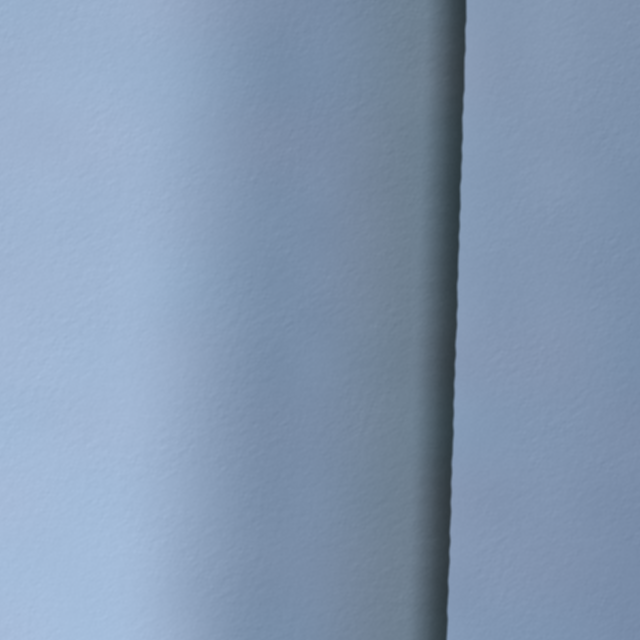
Reproduce this texture procedurally as a WebGL 1 fragment shader.

```glsl
precision highp float;
// Pale blue painted panel curving into a dark slanted seam beside a flat panel.
uniform vec2 u_resolution;

float hash(vec2 p) {
  p = fract(p * vec2(0.1031, 0.1173));
  p += dot(p, p.yx + 33.33);
  return fract((p.x + p.y) * p.x * 7.31);
}

float noise(vec2 p) {
  vec2 cell = floor(p), f = fract(p);
  f = f * f * (3.0 - 2.0 * f);
  return mix(mix(hash(cell), hash(cell + vec2(1.0, 0.0)), f.x),
             mix(hash(cell + vec2(0.0, 1.0)), hash(cell + 1.0), f.x), f.y);
}

// Paint height, slightly stretched along a diagonal
float paintHeight(vec2 uv) {
  vec2 grain = vec2(uv.x + 0.6 * uv.y, uv.y - 0.6 * uv.x);
  return 0.6 * noise(grain * vec2(75.0, 110.0) + 40.0)
       + 0.4 * noise(grain * vec2(150.0, 190.0) + 90.0);
}

// Panel turning away from the light, by distance left of the seam
vec3 curvedPanel(float d, float y) {
  vec3 lit = mix(vec3(0.65, 0.74, 0.855), vec3(0.605, 0.69, 0.80), y);
  vec3 shade = vec3(0.475, 0.553, 0.655);
  vec3 col = mix(shade, lit, smoothstep(0.27, 0.53, d));
  col = mix(vec3(0.43, 0.50, 0.565), col, smoothstep(0.05, 0.24, d));
  col = mix(vec3(0.27, 0.32, 0.355), col, smoothstep(0.015, 0.068, d));
  return mix(vec3(0.18, 0.22, 0.24), col, smoothstep(-0.004, 0.034, d));
}

// Evenly lit panel with a faint bright lip
vec3 flatPanel(float d, float y) {
  vec3 col = mix(vec3(0.50, 0.58, 0.69), vec3(0.515, 0.59, 0.69), y);
  col += 0.025 * exp(-d * 22.0);
  return col - 0.03 * smoothstep(0.12, 0.32, d);
}

void main() {
  vec2 uv = gl_FragCoord.xy / u_resolution;
  float pixel = 1.0 / u_resolution.x;

  // Seam with a slight roughness
  float seam = 0.698 + 0.031 * uv.y + 0.002 * (noise(vec2(uv.y * 65.0, 3.0)) - 0.5);
  float d = seam - uv.x;
  float rightSide = smoothstep(-0.0015 - pixel, 0.0015 + pixel, -d);
  vec3 col = mix(curvedPanel(d, uv.y), flatPanel(max(-d, 0.0), uv.y), rightSide);

  // Broad tint variation and embossed paint texture
  float tint = noise(uv * vec2(7.0, 9.0) + 12.0) - 0.5;
  col += tint * vec3(-0.012, 0.004, 0.006);
  col += 0.012 * (noise(uv * 14.0 + 5.0) - 0.5);
  float relief = paintHeight(uv + vec2(-0.002, 0.002)) - paintHeight(uv);
  float patches = 0.4 + 0.6 * noise(uv * 18.0 + 60.0);
  col += 0.05 * relief * patches * smoothstep(-0.02, 0.07, abs(d));
  col += 0.010 * (noise(uv * 300.0) - 0.5);

  gl_FragColor = vec4(clamp(col, 0.0, 1.0), 1.0);
}
```
